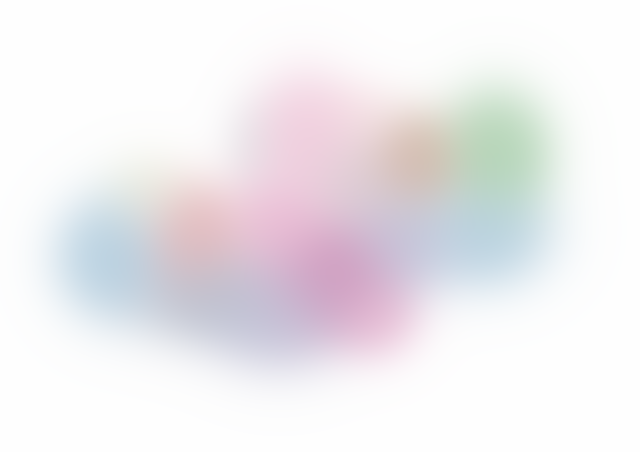
This background is drawn by a Shadertoy shader. Its source:

```glsl
// Soft pastel clouds drifting across a white sheet.
// Each cloud is an elliptical Gaussian; overlapping clouds blend by weight,
// and their summed weight sets how much of the white paper is covered.

const float ASPECT = 1.414;          // canvas width in units of its height
const float INK_STRENGTH = 1.75;     // how quickly summed weight turns opaque
const vec3 PAPER = vec3(0.995);

// Palette
const vec3 SKY        = vec3(0.69, 0.80, 0.87);
const vec3 SLATE      = vec3(0.70, 0.73, 0.79);
const vec3 LAVENDER   = vec3(0.75, 0.75, 0.84);
const vec3 ROSE       = vec3(0.89, 0.71, 0.72);
const vec3 PINK       = vec3(0.92, 0.73, 0.83);
const vec3 PALE_PINK  = vec3(0.94, 0.79, 0.86);
const vec3 BLUSH      = vec3(0.97, 0.86, 0.88);
const vec3 MAGENTA    = vec3(0.81, 0.58, 0.73);
const vec3 MAUVE_GREY = vec3(0.86, 0.79, 0.82);
const vec3 TAN        = vec3(0.82, 0.71, 0.65);
const vec3 GREEN      = vec3(0.68, 0.82, 0.69);
const vec3 MIST       = vec3(0.84, 0.86, 0.87);
const vec3 LIME_MIST  = vec3(0.91, 0.92, 0.84);

// Weighted colour in rgb, weight in alpha
vec4 cloud(vec2 p, vec2 center, vec2 radius, vec3 color, float amount) {
    vec2 q = (p - center) / radius;
    float weight = amount * exp(-dot(q, q));
    return vec4(color * weight, weight);
}

// Blue and rose wing on the left, with its slate underside
vec4 leftWing(vec2 p) {
    return cloud(p, vec2(0.249, 0.433), vec2(0.108, 0.115), SKY, 1.0)
         + cloud(p, vec2(0.433, 0.475), vec2(0.100, 0.105), ROSE, 1.0)
         + cloud(p, vec2(0.322, 0.567), vec2(0.090, 0.090), LIME_MIST, 0.4)
         + cloud(p, vec2(0.460, 0.350), vec2(0.150, 0.100), SLATE, 0.85)
         + cloud(p, vec2(0.617, 0.305), vec2(0.130, 0.110), LAVENDER, 0.85);
}

// Pink column rising from the magenta core
vec4 middleColumn(vec2 p) {
    return cloud(p, vec2(0.737, 0.392), vec2(0.115, 0.110), MAGENTA, 1.3)
         + cloud(p, vec2(0.617, 0.494), vec2(0.100, 0.110), PINK, 1.0)
         + cloud(p, vec2(0.672, 0.696), vec2(0.100, 0.120), PALE_PINK, 1.0)
         + cloud(p, vec2(0.783, 0.595), vec2(0.100, 0.110), MAUVE_GREY, 0.8)
         + cloud(p, vec2(0.562, 0.678), vec2(0.070, 0.100), MIST, 0.3)
         + cloud(p, vec2(0.790, 0.740), vec2(0.100, 0.080), BLUSH, 0.35)
         + cloud(p, vec2(0.829, 0.300), vec2(0.090, 0.085), PINK, 0.6);
}

// Tan, green and blue wing on the right
vec4 rightWing(vec2 p) {
    return cloud(p, vec2(0.921, 0.641), vec2(0.095, 0.095), TAN, 1.0)
         + cloud(p, vec2(1.096, 0.659), vec2(0.105, 0.120), GREEN, 1.1)
         + cloud(p, vec2(1.070, 0.484), vec2(0.125, 0.105), SKY, 0.9)
         + cloud(p, vec2(0.884, 0.470), vec2(0.110, 0.110), LAVENDER, 0.9);
}

void mainImage(out vec4 fragColor, in vec2 fragCoord) {
    vec2 p = fragCoord / iResolution.xy * vec2(ASPECT, 1.0);
    vec4 ink = leftWing(p) + middleColumn(p) + rightWing(p);

    // Blend the mean cloud colour over the paper
    vec3 inkColor = ink.rgb / max(ink.a, 1e-5);
    float coverage = 1.0 - exp(-INK_STRENGTH * ink.a);
    fragColor = vec4(mix(PAPER, inkColor, coverage), 1.0);
}
```
